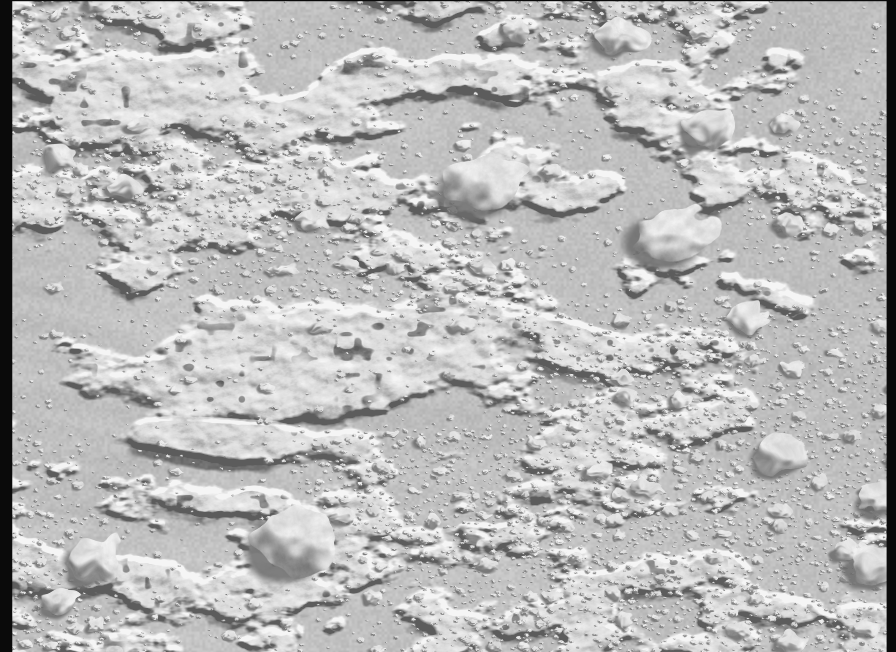
Write a WebGL 2 fragment shader that draws this texture.

```glsl
#version 300 es
precision highp float;
// Sunlit stony desert: sand, pitted bedrock ledges, scattered stones and boulders in a dark frame.

#define SAND_TONE 0.75
#define ROCK_TONE 0.87
#define SHADOW_TONE 0.42
#define FRAME_TONE 0.04
#define STONE_DENSITY 0.62
#define STONE_LAYERS 5
#define FINEST_CELL 0.0105
#define BEDROCK_BIAS 0.08
#define SUN normalize(vec2(0.5, 0.85))

uniform vec2 u_resolution;
out vec4 fragColor;

float hash(vec2 p) {
    vec3 q = fract(p.xyx * 0.1031);
    q += dot(q, q.yzx + 33.33);
    return fract((q.x + q.y) * q.z);
}

float noise(vec2 p) {
    vec2 i = floor(p), f = fract(p);
    f = f * f * (3.0 - 2.0 * f);
    return mix(mix(hash(i), hash(i + vec2(1, 0)), f.x),
               mix(hash(i + vec2(0, 1)), hash(i + vec2(1, 1)), f.x), f.y);
}

float fbm(vec2 p) {
    float sum = 0.0, amp = 0.5;
    for (int i = 0; i < 5; i++) {
        sum += amp * noise(p);
        p = mat2(1.6, 1.2, -1.2, 1.6) * p + 17.3;
        amp *= 0.5;
    }
    return sum;
}

// Elongated, slightly tilted mound, positive inside
float ledge(vec2 p, vec2 centre, vec2 size, float tilt) {
    vec2 q = p - centre;
    q.y -= tilt * q.x;
    return 0.5 * (1.0 - length(q / size));
}

// Bedrock field: positive where rock breaks through the sand
float bedrock(vec2 p) {
    float n = fbm(p * vec2(9.0, 17.0)) - 0.5;
    float slabs = n + 0.35 * (noise(p * vec2(2.3, 4.5) + 3.0) - 0.6)
                + 0.1 * smoothstep(0.3, 0.8, p.y) - BEDROCK_BIAS;
    float upper = ledge(p, vec2(0.53, 0.455), vec2(0.35, 0.09), 0.1);
    float lower = ledge(p, vec2(0.36, 0.318), vec2(0.19, 0.036), -0.06);
    return max(slabs, max(upper, lower) + 0.6 * n);
}

float relief(vec2 p) {
    return smoothstep(-0.02, 0.08, bedrock(p)) * (0.5 + 0.9 * fbm(p * vec2(28.0, 42.0) + 7.0));
}

// One stone with its cast shadow, drawn over the current tone
void paintStone(inout float tone, vec2 p, vec2 centre, float radius, float seed) {
    vec2 q = (p - centre) / (radius * vec2(1.0, mix(0.5, 0.85, seed)));
    if (dot(q, q) > 9.0) return;
    float soft = 1.1 / (radius * u_resolution.y);
    float shadow = 1.0 - smoothstep(0.8 - soft, 1.1 + soft, length(q + vec2(0.32, 0.38)));
    tone = mix(tone, SHADOW_TONE, 0.85 * shadow);
    float lump = noise(q * 1.9 + seed * 50.0) - 0.5;
    float body = 1.0 - smoothstep(1.0 - soft, 1.0 + soft, length(q) + 0.55 * lump);
    float light = dot(q, SUN) + 1.1 * (noise(q * 2.7 + seed * 90.0) - 0.5);
    float shade = mix(0.52, ROCK_TONE + 0.02, smoothstep(-0.95, 0.1, light));
    shade += 0.2 * (fbm(p * 70.0) - 0.48);
    tone = mix(tone, shade, body);
}

// Jittered grid of stones, thinned out in sandy lanes
void paintStones(inout float tone, vec2 p, float cell, float density, float salt) {
    vec2 warp = vec2(noise(p / cell * 5.0), noise(p / cell * 5.0 + 40.0)) - 0.5;
    vec2 q = p + 0.13 * cell * warp;
    vec2 home = floor(q / cell);
    for (int y = -1; y <= 1; y++)
    for (int x = -1; x <= 1; x++) {
        vec2 id = home + vec2(x, y);
        vec2 key = id + salt * 37.0 + 11.0;
        vec2 centre = (id + vec2(hash(key), hash(key + 71.0))) * cell;
        float lane = noise(centre * vec2(3.0, 7.0) + 5.0) + 0.25 * (centre.x - 0.6);
        float chance = density * mix(0.15, 1.0, smoothstep(0.3, 0.65, lane));
        if (hash(key + 133.0) > chance) continue;
        float size = hash(key + 211.0);
        paintStone(tone, q, centre, cell * mix(0.14, 0.38, size * size), hash(key + 307.0));
    }
}

void main() {
    vec2 uv = gl_FragCoord.xy / u_resolution;
    vec2 p = gl_FragCoord.xy / u_resolution.y;

    // Sand with faint ripples and grain
    float tone = SAND_TONE + 0.08 * (fbm(p * vec2(5.0, 14.0)) - 0.48) + 0.07 * (noise(p * 240.0) - 0.5);
    tone += 0.012 * sin(130.0 * (p.y + 0.25 * p.x) + 9.0 * noise(p * 5.0)) * smoothstep(0.55, 0.1, p.x + 0.0);

    // Bedrock: lit slopes, dark pits and shadow under tall edges
    float rock = smoothstep(-0.02, 0.08, bedrock(p));
    float slope = relief(p - 0.004 * SUN) - relief(p + 0.004 * SUN);
    float pits = smoothstep(0.7, 0.85, noise(p * vec2(62.0, 80.0))) * smoothstep(0.4, 0.65, noise(p * 13.0 + 9.0));
    float overhang = smoothstep(0.08, 0.2, bedrock(p + 0.028 * SUN)) * (1.0 - rock);
    tone = mix(tone, ROCK_TONE, 0.9 * rock);
    tone += slope * (slope > 0.0 ? 0.4 : 0.85);
    tone -= 0.34 * pits * rock + 0.32 * overhang;
    tone = clamp(tone, 0.36, 0.96);

    // Stones, from gravel up to cobbles
    float cell = FINEST_CELL;
    for (int i = 0; i < STONE_LAYERS; i++) {
        paintStones(tone, p, cell, STONE_DENSITY * (1.0 - 0.15 * float(i)), float(i));
        cell *= 1.85;
    }

    // Boulders along an arc
    vec2 rough = p + 0.008 * (vec2(fbm(p * 32.0), fbm(p * 32.0 + 60.0)) - 0.48);
    for (float i = 0.0; i < 3.0; i++) {
        vec2 centre = vec2(0.455 + 0.29 * i, 0.173 + i * (0.86 - 0.313 * i));
        paintStone(tone, rough, centre, 0.058 + 0.008 * hash(vec2(i, 4.0)), 0.9 - 0.22 * i);
    }

    // Dark frame at the sides and a hairline on top
    float edge = 0.7 / u_resolution.x;
    float inside = smoothstep(-edge, edge, uv.x - 0.0137) * smoothstep(-edge, edge, 0.9895 - uv.x)
                 * smoothstep(-edge, edge, 0.998 - uv.y);
    tone = mix(FRAME_TONE, clamp(tone, 0.3, 0.97), inside);
    fragColor = vec4(vec3(tone), 1.0);
}
```
